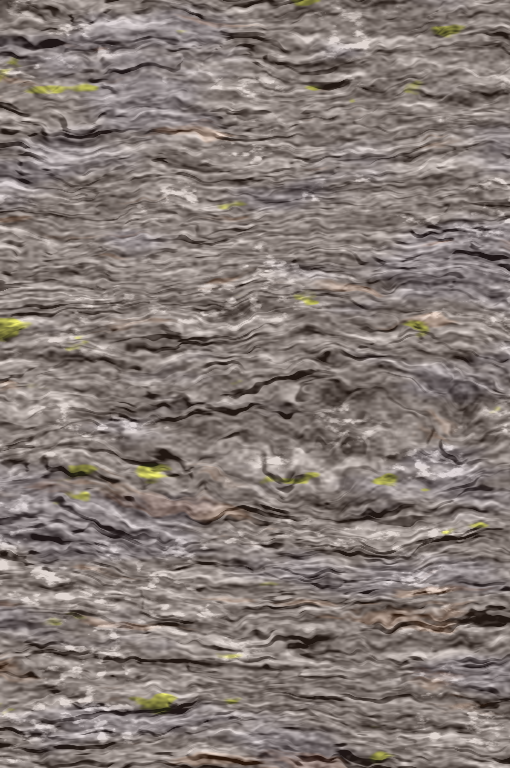
Write a WebGL 2 fragment shader that draws this texture.

```glsl
#version 300 es
precision highp float;
// Weathered tree bark: horizontal fibrous plates with dark cracks, knots and lichen.
uniform vec2 u_resolution;
out vec4 fragColor;

float hash(vec2 cell) {
  uvec2 u = uvec2(ivec2(cell)) * uvec2(1597u, 51749u);
  uint h = (u.x ^ u.y) * 277803u;
  h = (h ^ (h >> 15)) * 739391u;
  h = (h ^ (h >> 13)) * 668265u;
  return float((h ^ (h >> 16)) & 65535u) / 65535.0;
}

float noise(vec2 p) {
  vec2 i = floor(p), f = fract(p);
  f = f * f * (3.0 - 2.0 * f);
  return mix(mix(hash(i), hash(i + vec2(1, 0)), f.x),
             mix(hash(i + vec2(0, 1)), hash(i + vec2(1, 1)), f.x), f.y);
}

float fbm(vec2 p) {
  float sum = 0.0, amp = 0.5;
  for (int i = 0; i < 4; i++) {
    sum += amp * noise(p);
    p = p * 2.03 + vec2(17.3, 9.7);
    amp *= 0.5;
  }
  return sum / 0.9375;
}

// Falloff around a knot
float knot(vec2 d, vec2 scale) {
  d *= scale;
  return exp(-dot(d, d));
}

// Grain coordinates: fibres wander and part around the knots
vec2 grainFlow(vec2 p) {
  vec2 big = p - vec2(0.49, 0.455), small = p - vec2(0.38, 0.165);
  float k = knot(big, vec2(4.5, 6.0));
  vec2 q = p;
  q.y -= 0.48 * big.y * k + 0.35 * small.y * knot(small, vec2(9.0, 15.0));
  q.y += 0.05 * (noise(p * vec2(3.1, 3.7) + 5.0) - 0.5);
  q.y += (0.020 + 0.016 * k) * (noise(p * vec2(10.0, 14.0) + 31.0) - 0.5);
  q.y += (0.009 + 0.006 * k) * (noise(p * vec2(30.0, 42.0)) - 0.5);
  q.y += 0.0055 * (noise(p * vec2(75.0, 85.0) + 13.0) - 0.5);
  q.x += 0.03 * (noise(p * vec2(14.0, 38.0) + 71.0) - 0.5);
  return q;
}

float fibres(vec2 q) {
  return fbm(q * vec2(12.0, 52.0) + 3.0);
}

// Stacked plates with steep, ragged borders
float plates(vec2 q) {
  float level = 5.0 * fbm(q * vec2(9.5, 42.0) + 50.0);
  return floor(level) + smoothstep(0.0, 0.24, fract(level));
}

void main() {
  vec2 p = gl_FragCoord.xy / u_resolution.y;
  vec2 q = grainFlow(p);

  // Broad tone, fine strands and speckle
  float tone = 0.485 + 0.12 * (fbm(p * vec2(4.0, 10.0) + 11.0) - 0.5);
  tone += 0.14 * (noise(q * vec2(36.0, 155.0)) - 0.5);
  tone += 0.19 * (noise(p * vec2(150.0, 270.0)) - 0.5);

  // Relief lit from above
  float relief = fibres(q) - fibres(q + vec2(0.003, 0.004));
  tone += 1.25 * relief;

  // Plate borders: shadow below, pale rim on top, both broken along their length
  float depth = smoothstep(0.34, 0.66, fbm(p * vec2(9.0, 19.0) + 90.0));
  float drop = plates(q + vec2(0.003, mix(0.0022, 0.0058, depth))) - plates(q);
  tone -= mix(0.13, 0.31, depth) * clamp(drop, 0.0, 1.0);
  tone += 0.11 * clamp(-drop, 0.0, 1.0);

  // Hollow at the heart of the main knot
  float heart = knot(p - vec2(0.52, 0.465), vec2(11.0, 27.0));
  tone -= 0.25 * heart * smoothstep(0.48, 0.62, fbm(q * vec2(26.0, 62.0)));

  // Chalky flecks
  float fleck = smoothstep(0.52, 0.70, fbm(p * vec2(9.0, 20.0) + 140.0));
  fleck *= smoothstep(0.52, 0.74, fbm(p * vec2(60.0, 115.0) + 23.0));
  tone += 0.30 * fleck;
  tone = clamp(tone, 0.09, 0.84);

  // Warm grey wood with faint violet and rusty areas
  vec3 color = tone + vec3(0.04, 0.0, -0.02);
  float violet = smoothstep(0.52, 0.72, fbm(p * vec2(5.0, 16.0) + 200.0));
  color += violet * vec3(-0.010, -0.004, 0.022);
  float rust = smoothstep(0.68, 0.80, fbm(q * vec2(7.0, 42.0) + 260.0));
  color += rust * vec3(0.04, 0.0, -0.03);

  // Yellow-green moss in a few small patches
  float moss = smoothstep(0.755, 0.82, fbm(p * vec2(10.0, 26.0) + 320.0));
  color = mix(color, tone * vec3(1.15, 1.15, 0.42) + 0.03, 0.8 * moss);

  fragColor = vec4(clamp(color, 0.0, 1.0), 1.0);
}
```
